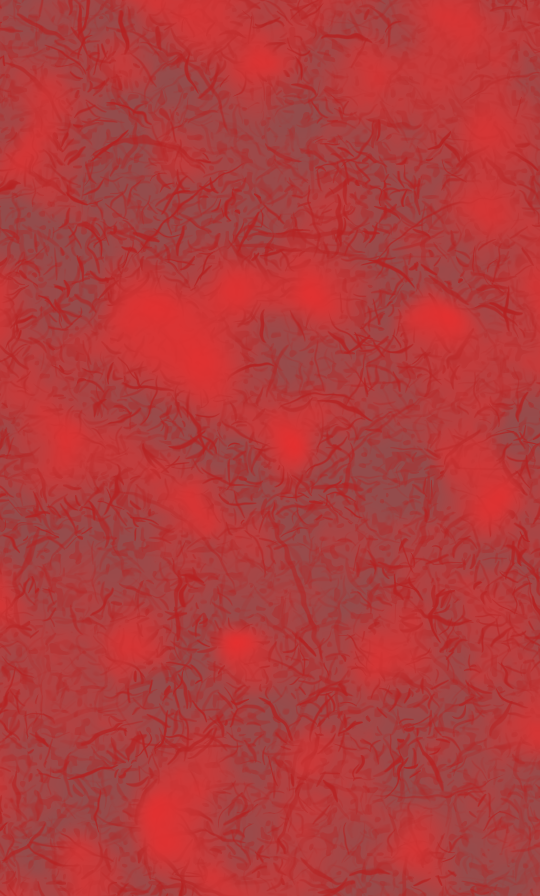
This texture is drawn by a Shadertoy shader. Its source:

```glsl
// Soft glowing red blots over a dusky rose ground scratched with short crimson fibres.

const vec3 GROUND = vec3(0.580, 0.300, 0.300);
const vec3 GLOW = vec3(0.905, 0.185, 0.185);
const vec3 FIBRE = vec3(0.71, 0.12, 0.12);
const float BLOT_CELL = 0.105;      // spacing of the blots, in canvas heights
const float BLOT_MIN = 0.05;        // smallest blot radius
const float BLOT_MAX = 0.115;       // largest blot radius
const float HAZE_SCALE = 15.0;
const float HAZE_AMOUNT = 0.62;
const float SPECK_SCALE = 150.0;
const float SPECK_AMOUNT = 0.35;
const float FIBRE_SOFTNESS = 0.0011;
const float FIBRE_OPACITY = 0.95;
const float TAU = 6.2832;

float hash(vec2 p) {
    return fract(sin(dot(p, vec2(127.1, 311.7))) * 43758.5453);
}

vec2 hash2(vec2 p) {
    return vec2(hash(p), hash(p + 57.3));
}

float noise(vec2 p) {
    vec2 i = floor(p), f = fract(p);
    f = f * f * (3.0 - 2.0 * f);
    float low = mix(hash(i), hash(i + vec2(1, 0)), f.x);
    float high = mix(hash(i + vec2(0, 1)), hash(i + vec2(1, 1)), f.x);
    return mix(low, high, f.y);
}

float fbm(vec2 p) {
    float sum = 0.0, gain = 0.5;
    for (int i = 0; i < 4; i++) {
        sum += gain * noise(p);
        p = mat2(1.6, 1.2, -1.2, 1.6) * p + 11.7;
        gain *= 0.5;
    }
    return sum;
}

// Scattered soft discs, merged like overlapping washes
float blots(vec2 p) {
    vec2 home = floor(p / BLOT_CELL);
    float clear = 1.0;
    for (int y = -1; y <= 1; y++)
    for (int x = -1; x <= 1; x++) {
        vec2 id = home + vec2(x, y);
        vec2 centre = (id + mix(vec2(0.1), vec2(0.9), hash2(id + 3.1))) * BLOT_CELL;
        float radius = mix(BLOT_MIN, BLOT_MAX, hash(id + 21.7));
        float strength = mix(0.08, 0.95, hash(id + 43.9));
        vec2 d = (p - centre) / radius;
        float fall = max(0.0, 1.0 - dot(d, d));
        clear *= 1.0 - strength * fall * fall * fall;
    }
    return 1.0 - clear;
}

// One layer of slightly bent, tapered strokes lying in random directions
float fibres(vec2 p, float cell, int count, float width, float bow, float seed) {
    vec2 home = floor(p / cell);
    float clear = 1.0;
    for (int y = -1; y <= 1; y++)
    for (int x = -1; x <= 1; x++)
    for (int k = 0; k < count; k++) {
        vec2 id = home + vec2(x, y);
        vec2 key = id + seed + float(k) * 17.37;
        vec2 centre = (id + hash2(key)) * cell;
        float angle = TAU * hash(key + 5.3);
        float halfLength = cell * mix(0.15, 0.75, hash(key + 9.1));
        float bend = bow * (hash(key + 13.7) - 0.5);
        vec2 d = p - centre;
        vec2 q = vec2(cos(angle) * d.x + sin(angle) * d.y,
                      cos(angle) * d.y - sin(angle) * d.x);
        float along = q.x / halfLength;
        float across = abs(q.y + bend * halfLength * (along * along - 0.4));
        float taper = max(0.0, 1.0 - along * along);
        float thick = width * mix(0.5, 1.5, hash(key + 31.9)) * sqrt(taper);
        float line = 1.0 - smoothstep(thick - FIBRE_SOFTNESS, thick + FIBRE_SOFTNESS, across);
        float clump = smoothstep(0.25, 0.65, noise(centre * 18.0 + seed));
        float strength = mix(0.2, 0.9, hash(key + 71.3)) * mix(0.3, 1.0, clump);
        clear *= 1.0 - strength * line * smoothstep(0.0, 0.2, taper);
    }
    return 1.0 - clear;
}

void mainImage(out vec4 fragColor, in vec2 fragCoord) {
    vec2 p = fragCoord / iResolution.y;

    // Uneven red wash: broad haze plus the blots, with wandering edges
    vec2 drift = vec2(noise(p * 22.0), noise(p * 22.0 + 40.0)) - 0.5;
    float haze = HAZE_AMOUNT * smoothstep(0.3, 0.95, fbm(p * HAZE_SCALE + 7.0));
    float wash = 1.0 - (1.0 - haze) * (1.0 - blots(p + 0.03 * drift));

    // Fibres of three lengths, slightly crinkled
    vec2 crinkle = vec2(noise(p * 80.0), noise(p * 80.0 + 19.0)) - 0.5;
    vec2 s = p + 0.006 * crinkle;
    float clear = 1.0 - fibres(s, 0.024, 3, 0.0014, 0.7, 2.3);
    clear *= 1.0 - fibres(s, 0.045, 3, 0.0019, 0.7, 61.1);
    clear *= 1.0 - fibres(s, 0.13, 2, 0.0021, 0.9, 113.9);

    // Small flecks between the fibres
    float speck = smoothstep(0.6, 0.8, noise(s * SPECK_SCALE));
    clear *= 1.0 - SPECK_AMOUNT * speck;

    // The glow veils the fibres where it is strongest
    float veil = 1.0 - smoothstep(0.3, 0.9, wash);
    float ink = FIBRE_OPACITY * (1.0 - clear) * mix(0.06, 1.0, veil);
    vec3 colour = mix(mix(GROUND, GLOW, wash), FIBRE, ink);
    fragColor = vec4(colour, 1.0);
}
```
